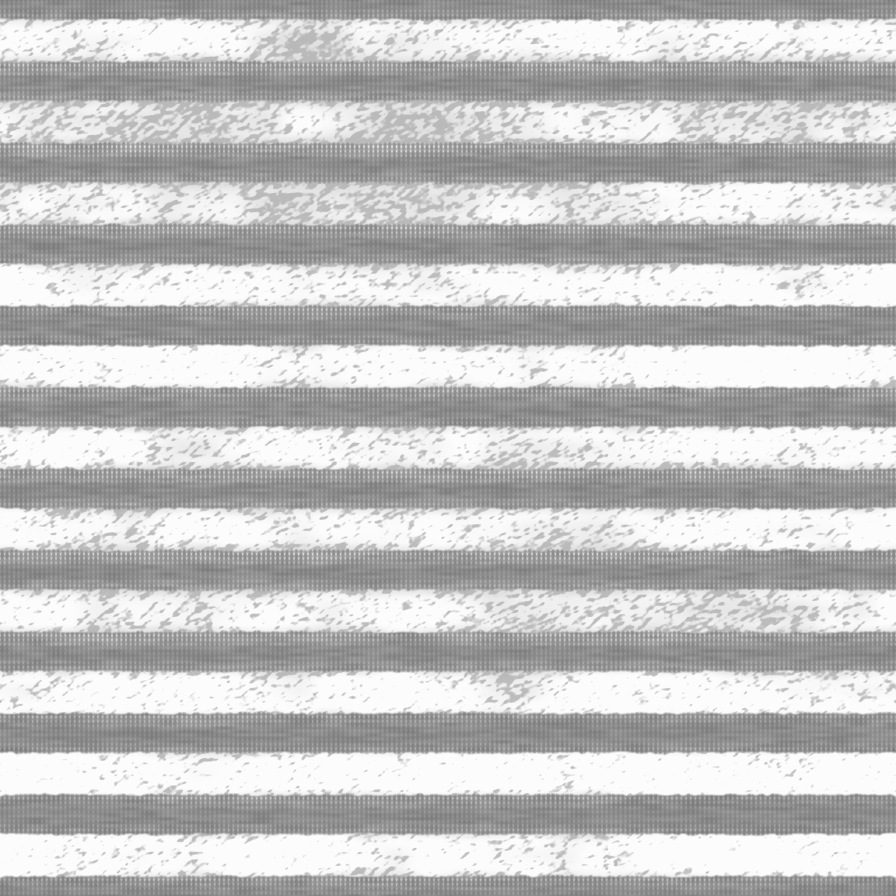
This texture is drawn by a WebGL 2 fragment shader. Its source:

```glsl
#version 300 es
precision highp float;

uniform vec2 u_resolution;
out vec4 outColor;

#define STRIPES 11.0
#define STITCHES vec2(192.0, 198.0)
#define DARK_HALF_WIDTH 0.243
#define EDGE_ROUGHNESS 0.045
#define EDGE_SOFTNESS 0.02
#define DARK_TONE 0.525
#define GAP_TONE 0.86
#define WHITE_TONE 0.99
#define SPECK_TONE 0.70
#define SAMPLES 3

const float TAU = 6.2831853;

float hash(vec2 p) {
    return fract(sin(dot(p, vec2(127.1, 311.7))) * 43758.5453);
}

// Value noise on the unit square that wraps after a whole number of cells
float wrapNoise(vec2 uv, vec2 cells) {
    vec2 p = uv * cells;
    vec2 i = floor(p);
    vec2 f = p - i;
    f = f * f * (3.0 - 2.0 * f);
    vec2 a = mod(i, cells);
    vec2 b = mod(i + 1.0, cells);
    return mix(mix(hash(a), hash(vec2(b.x, a.y)), f.x),
               mix(hash(vec2(a.x, b.y)), hash(b), f.x), f.y);
}

// Wear rises in two broad bands, with blotches and a cleaner side
float wearAmount(vec2 uv) {
    float stripe = mod(floor(uv.y * STRIPES), STRIPES);
    float bands = 0.5 + 0.5 * cos(TAU * 2.0 * (uv.y - 0.364));
    float side = 0.5 + 0.5 * cos(TAU * (uv.x - 0.38));
    float blotch = 0.6 * wrapNoise(uv, vec2(9.0, 22.0))
                 + 0.4 * wrapNoise(uv, vec2(27.0, 44.0));
    return 0.42 * bands + 0.14 * side + 0.16 * hash(vec2(stripe, 7.0))
         + 0.9 * (blotch - 0.5);
}

// Pale holes between the slanted legs of the knit loops
float stitchGaps(vec2 uv) {
    vec2 q = uv * STITCHES;
    float leg = abs(fract(q.x) - 0.5);
    float column = 0.5 + 0.5 * cos(TAU * q.x);
    float row = 0.5 + 0.5 * cos(TAU * (q.y + leg));
    return column * column * (0.3 + 0.7 * row);
}

float darkStripe(vec2 uv, float offset, float wear) {
    float rim = smoothstep(0.06, 0.22, abs(offset));
    float upper = smoothstep(0.02, 0.12, offset);
    float faded = clamp(wear, 0.0, 1.0);
    float strength = 0.28 + 0.32 * rim + 0.55 * upper * faded;
    float tone = mix(DARK_TONE, GAP_TONE, stitchGaps(uv) * strength);
    tone += 0.08 * (wrapNoise(uv, vec2(48.0, 256.0)) - 0.5);
    return tone + 0.07 * faded * max(rim, upper);
}

float whiteStripe(vec2 uv, float dist, float wear) {
    // Sheared grain gives short slanted specks, denser near the stripe edges
    vec2 sheared = vec2(uv.x - uv.y, uv.y);
    float grain = 0.7 * wrapNoise(sheared, vec2(190.0, 230.0))
                + 0.3 * wrapNoise(uv, vec2(310.0, 290.0));
    float border = 1.0 - smoothstep(0.23, 0.36, dist);
    float cover = clamp(wear + 0.28 * border, 0.0, 1.1);
    float limit = mix(0.88, 0.36, cover);
    float specks = smoothstep(limit - 0.1, limit + 0.16, grain);
    float haze = 0.11 * smoothstep(0.3, 0.95, cover);
    return mix(WHITE_TONE - haze, SPECK_TONE, specks * 0.85);
}

float fabric(vec2 uv) {
    // Signed place in the repeat: zero at the middle of a dark stripe
    float offset = fract(uv.y * STRIPES + 0.5) - 0.5;
    float dist = abs(offset);
    float wear = wearAmount(uv);
    float rough = 0.6 * wrapNoise(uv, vec2(160.0, 132.0))
                + 0.4 * wrapNoise(uv, vec2(32.0, 22.0)) - 0.5;
    float edge = DARK_HALF_WIDTH + EDGE_ROUGHNESS * rough;
    float white = smoothstep(edge - EDGE_SOFTNESS, edge + EDGE_SOFTNESS, dist);
    return mix(darkStripe(uv, offset, wear), whiteStripe(uv, dist, wear), white);
}

void main() {
    // Average a small grid inside each pixel to smooth the fine knit
    float tone = 0.0;
    for (int y = 0; y < SAMPLES; y++) {
        for (int x = 0; x < SAMPLES; x++) {
            vec2 jitter = (vec2(x, y) + 0.5) / float(SAMPLES) - 0.5;
            tone += fabric((gl_FragCoord.xy + jitter) / u_resolution);
        }
    }
    outColor = vec4(vec3(tone / float(SAMPLES * SAMPLES)), 1.0);
}
```
